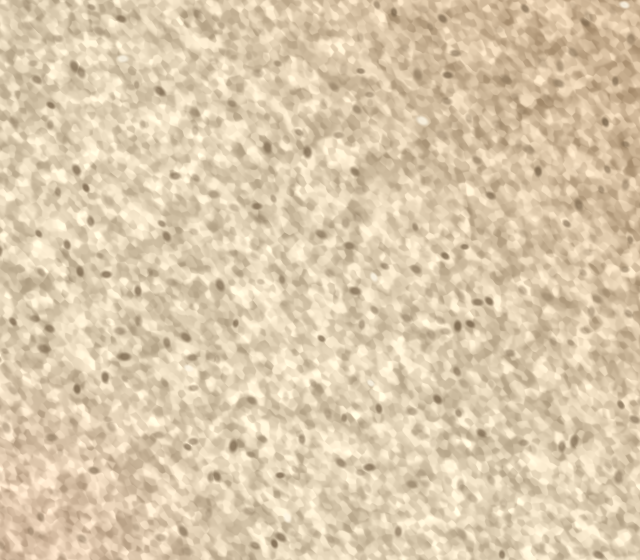
Give the GLSL for this texture, as a Shadertoy shader.

```glsl
// Soft, sandy stone surface with slanted grains, dark flecks and warm corners.
#define GRAIN_SCALE 58.0
#define FINE_SCALE 104.0
#define FLECK_SCALE 29.0
#define GRAIN_CONTRAST 0.40
#define GRAIN_ANGLE -0.85
#define GRAIN_STRETCH 1.35
#define FLECK_STRENGTH 0.80
#define GLINT_SHARE 0.006
#define CREAM vec3(0.885, 0.822, 0.712)
#define WARM vec3(0.825, 0.727, 0.603)
#define ROSE vec3(0.870, 0.770, 0.665)
#define FLECK_COLOR vec3(0.47, 0.39, 0.29)

vec3 hash3(vec2 cell) {
    vec3 q = fract(cell.xyx * vec3(0.1031, 0.1030, 0.0973));
    q += dot(q, q.yxz + 33.33);
    return fract((q.xxy + q.yzz) * q.zyx);
}

mat2 rotation(float angle) {
    float c = cos(angle), s = sin(angle);
    return mat2(c, -s, s, c);
}

// Cellular noise whose random cell tones melt into each other.
float softCells(vec2 p) {
    vec2 cell = floor(p), local = fract(p);
    float tone = 0.0, total = 0.0;
    for (int y = -1; y <= 1; y++)
    for (int x = -1; x <= 1; x++) {
        vec2 offset = vec2(x, y);
        vec3 rnd = hash3(cell + offset + 100.0);
        vec2 d = offset + 0.1 + 0.8 * rnd.xy - local;
        float weight = exp(-8.0 * dot(d, d));
        tone += weight * rnd.z;
        total += weight;
    }
    return tone / total;
}

// Scattered oval flecks: x is dark coverage, y is bright glint coverage.
vec2 flecks(vec2 p) {
    vec2 cell = floor(p), local = fract(p), cover = vec2(0.0);
    for (int y = -1; y <= 1; y++)
    for (int x = -1; x <= 1; x++) {
        vec2 offset = vec2(x, y);
        vec3 place = hash3(cell + offset + 300.0);
        vec3 shape = hash3(cell + offset + 700.0);
        vec2 d = offset + place.xy - local;
        d = rotation(GRAIN_ANGLE + 1.8 * (shape.x - 0.5)) * d;
        vec2 radius = mix(vec2(0.25, 0.17), vec2(0.40, 0.26), shape.y);
        float dist = length(d / radius);
        float oval = 1.0 - smoothstep(0.4, 1.2, dist);
        float glint = step(1.0 - GLINT_SHARE, shape.z);
        float dark = pow(place.z, 4.0) * (1.0 - glint);
        cover = max(cover, oval * vec2(dark, glint));
    }
    return cover;
}

// Broad lighting: cream middle, tan upper right, rosy lower left.
vec3 broadTint(vec2 uv) {
    float tan1 = smoothstep(0.35, 1.0, 0.75 * uv.x + 0.6 * uv.y - 0.3);
    float rosy = 1.0 - smoothstep(0.05, 0.45, length(uv));
    vec3 tint = mix(mix(CREAM, WARM, tan1), ROSE, rosy);
    float drift = sin(9.0 * uv.x + 3.0 * sin(5.0 * uv.y))
                + sin(13.0 * uv.y - 7.0 * uv.x);
    return tint + 0.006 * drift;
}

void mainImage(out vec4 fragColor, in vec2 fragCoord) {
    vec2 uv = fragCoord / iResolution.xy;
    vec2 p = fragCoord / iResolution.y;

    // Layered grains, stretched along the slant
    vec2 slant = rotation(GRAIN_ANGLE) * p;
    slant *= vec2(1.0 / GRAIN_STRETCH, 1.0);
    vec2 bend = 0.15 * vec2(sin(40.0 * p.y), sin(37.0 * p.x));
    float grain = 0.55 * softCells(slant * GRAIN_SCALE + bend)
                + 0.45 * softCells(slant * FINE_SCALE + 17.0);
    vec3 color = broadTint(uv);
    color += (grain - 0.5) * GRAIN_CONTRAST * vec3(0.97, 1.0, 1.0);

    // Dark flecks and a few pale glints
    vec2 fleck = flecks(p * FLECK_SCALE);
    color = mix(color, FLECK_COLOR, FLECK_STRENGTH * fleck.x);
    color = mix(color, vec3(0.99, 0.96, 0.89), 0.85 * fleck.y);

    fragColor = vec4(clamp(color, 0.0, 1.0), 1.0);
}
```
